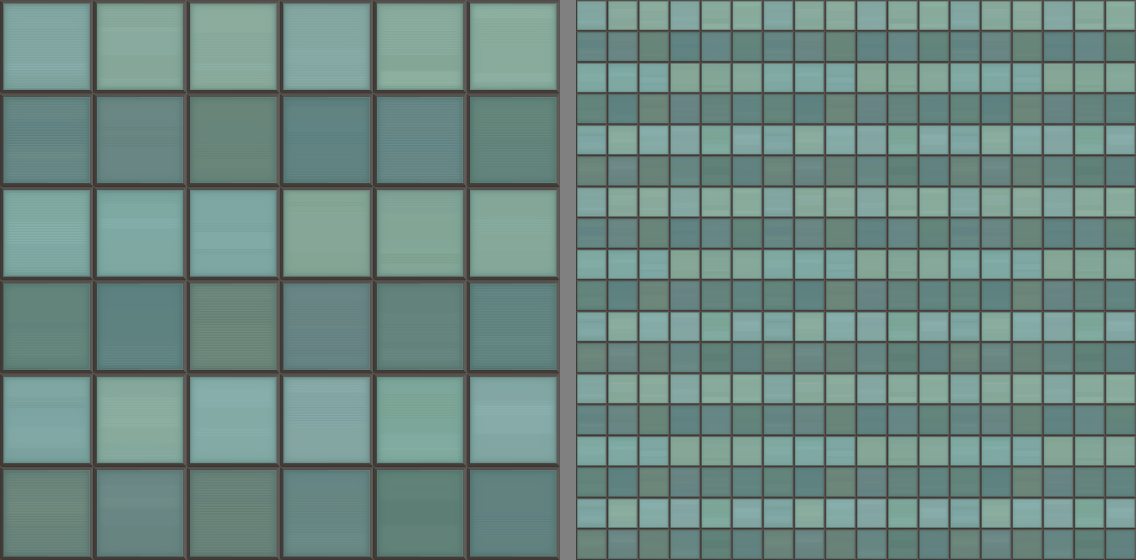
Left: one tile. Right: repeated 3 by 3.
Reproduce this texture procedurally as a three.js fragment shader.

```glsl
// Six by six glazed square tiles in alternating light and dark teal rows,
// each set in a bevelled brown frame. Hashes per cell vary the glaze hue,
// its broad horizontal bands and its fine ribbing; whole cells make it tile.

varying vec2 vUv;

const float REPEATS = 6.0;
const float FRAME = 0.036;      // frame width, in cells
const float SOFT = 0.006;       // half width of a smoothed edge, in cells
const float RIBS = 36.0;        // fine ribs per cell

const vec3 LIGHT_GLAZE = vec3(0.515, 0.660, 0.622);
const vec3 DARK_GLAZE = vec3(0.400, 0.518, 0.490);
const vec3 FRAME_SHADE = vec3(0.245, 0.220, 0.205);
const vec3 FRAME_TOP = vec3(0.320, 0.300, 0.285);
const vec3 FRAME_RIGHT = vec3(0.350, 0.335, 0.325);
const vec3 RIM = vec3(0.460, 0.520, 0.500);

float hash(vec2 cell, float seed) {
  vec3 q = fract(vec3(cell, seed) * vec3(0.1031, 0.1130, 0.0973) + 0.137);
  q += dot(q, q.yzx + 33.33);
  return fract((q.x + q.y) * q.z);
}

float edge(float at, float x) {
  return smoothstep(at - SOFT, at + SOFT, x);
}

// Shift between greener and bluer glaze, for hue in -1..1
vec3 hueShift(float hue) {
  return vec3(-0.004, 0.0, 0.026) * hue;
}

// Broad bands and fine horizontal ribs of one tile
vec3 glaze(vec2 cell, vec2 f) {
  float isLight = mod(cell.y, 2.0);
  vec3 color = mix(DARK_GLAZE, LIGHT_GLAZE, isLight);
  color += hueShift(hash(cell, 1.0) * 2.0 - 1.0);
  color.r += (hash(cell, 2.0) - 0.5) * 0.04;
  color += (hash(cell, 3.0) - 0.5) * 0.02;

  float ribbing = 0.014 * smoothstep(0.55, 0.9, hash(cell, 4.0));
  float sides = smoothstep(0.03, 0.12, f.x) * smoothstep(0.03, 0.12, 1.0 - f.x);
  for (int i = 0; i < 4; i++) {
    float seed = 10.0 + 5.0 * float(i);
    float center = hash(cell, seed);
    float halfWidth = mix(0.03, 0.17, hash(cell, seed + 1.0));
    float band = (1.0 - edge(halfWidth, abs(f.y - center))) * sides;
    float tone = hash(cell, seed + 2.0) - 0.5;
    color += band * tone * mix(0.022, 0.036, isLight);
    color += band * hueShift(hash(cell, seed + 3.0) - 0.5) * 0.6;
    ribbing += band * 0.008 * step(0.5, hash(cell, seed + 4.0));
  }
  float rib = sin(6.28318 * RIBS * f.y);
  return color + rib * min(ribbing, 0.018) * sides;
}

// Darker, cooler glaze where it pools along the tile edges
vec3 shadeEdges(vec3 color, vec2 inset) {
  vec2 open = 1.0 - exp(-max(inset, 0.0) / 0.026);
  return color * mix(vec3(0.75, 0.83, 0.83), vec3(1.0), open.x * open.y);
}

// Mitred frame: shaded left and bottom, lit right and top
vec3 frameColor(vec2 f, vec2 border) {
  vec3 upright = mix(FRAME_SHADE, FRAME_RIGHT, step(0.5, f.x));
  vec3 level = mix(FRAME_SHADE, FRAME_TOP, step(0.5, f.y));
  vec3 color = mix(upright, level, edge(0.0, border.x - border.y));
  float across = clamp(min(border.x, border.y) / FRAME, 0.0, 1.0);
  color *= 0.92 + 0.16 * sin(3.14159 * across);
  // Small greenish glint where four frames meet
  float corner = 1.0 - smoothstep(0.004, 0.02, length(border));
  return mix(color, vec3(0.36, 0.40, 0.33), corner * 0.6);
}

void main() {
  vec2 p = vUv * REPEATS;
  vec2 cell = mod(floor(p), REPEATS);
  vec2 f = fract(p);
  vec2 border = min(f, 1.0 - f);
  vec2 inset = border - FRAME;
  float inside = min(inset.x, inset.y);

  vec3 tile = shadeEdges(glaze(cell, f), inset);

  // Thin pale rim around the glaze, clearest on the lit right side
  float rim = 1.0 - smoothstep(0.002, 0.011, abs(inside - 0.006));
  float rimStrength = mix(0.35, 0.6, step(0.5, f.x));
  tile = mix(tile, RIM, rim * rimStrength);

  vec3 color = mix(frameColor(f, border), tile, edge(0.0, inside));
  gl_FragColor = vec4(color, 1.0);
}
```
